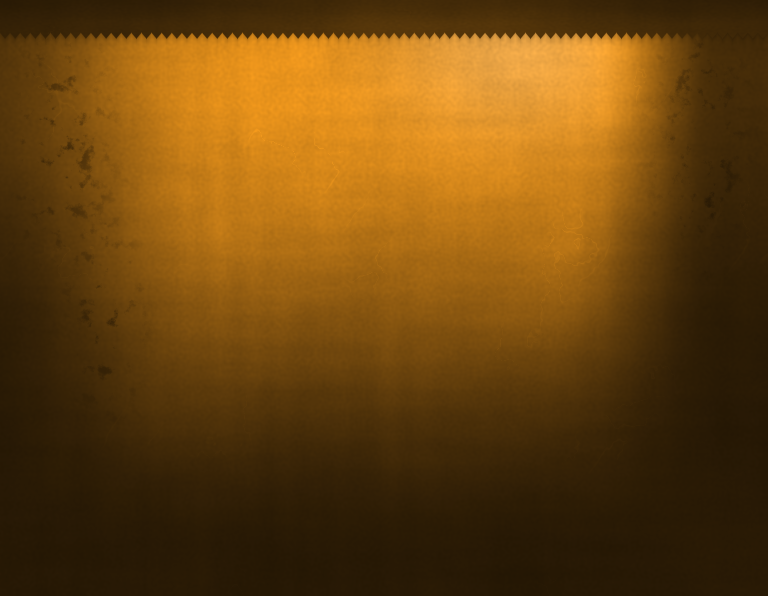
Write a WebGL 2 fragment shader that draws this background.

```glsl
#version 300 es
precision highp float;

uniform vec2 u_resolution;
out vec4 fragColor;

const vec3 AMBER = vec3(1.0, 0.63, 0.115);
const vec3 PALE_GOLD = vec3(0.95, 0.69, 0.34);
const float TEETH = 76.0;

vec2 hashGradient(vec2 cell) {
  vec3 h = fract(cell.xyx * vec3(0.1031, 0.1030, 0.0973));
  h += dot(h, h.yzx + 33.33);
  return fract((h.xx + h.yz) * h.zy) * 2.0 - 1.0;
}

float gradientNoise(vec2 p) {
  vec2 i = floor(p), f = fract(p);
  vec2 w = f * f * f * (f * (f * 6.0 - 15.0) + 10.0);
  vec2 e = vec2(0.0, 1.0);
  float low = mix(dot(hashGradient(i), f),
                  dot(hashGradient(i + e.yx), f - e.yx), w.x);
  float high = mix(dot(hashGradient(i + e), f - e),
                   dot(hashGradient(i + e.yy), f - e.yy), w.x);
  return mix(low, high, w.y);
}

float fbm(vec2 p) {
  float sum = 0.0, amplitude = 0.5;
  for (int i = 0; i < 5; i++) {
    sum += amplitude * gradientNoise(p);
    p = mat2(1.6, 1.2, -1.2, 1.6) * p + 7.3;
    amplitude *= 0.55;
  }
  return sum;
}

float softSpot(vec2 p, vec2 center, vec2 radius) {
  vec2 d = (p - center) / radius;
  return exp(-dot(d, d));
}

// Light falling from the top, with dim side margins
float wallLight(vec2 uv) {
  float vertical = smoothstep(0.06, 0.87, uv.y);
  float height = smoothstep(0.25, 0.9, uv.y);
  float left = mix(0.24 * height, 1.0, smoothstep(-0.02, 0.30, uv.x));
  float right = mix(0.16 * height, 1.0,
                    1.0 - smoothstep(mix(0.68, 0.77, height), 0.935, uv.x));
  return 0.155 + 0.74 * vertical * left * right;
}

// Mottling, brushed streaks, fine grain and thin creases
float plaster(vec2 p) {
  float mottling = fbm(p * 5.0) * 0.20;
  float streaks = gradientNoise(vec2(p.x * 34.0, p.y * 1.6)) * 0.05;
  float strata = gradientNoise(vec2(p.x * 5.0, p.y * 42.0)) * 0.05;
  float grain = gradientNoise(p * 150.0) * 0.07;
  vec2 bent = p * vec2(13.0, 9.0) + fbm(p * 8.0) * 2.0;
  float crease = 1.0 - smoothstep(0.0, 0.025, abs(gradientNoise(bent)));
  float patches = smoothstep(0.12, 0.38, gradientNoise(p * 6.0 + 19.0));
  return 1.0 + mottling + streaks + strata + grain + crease * patches * 0.07;
}

// Dark flecks gathered along both margins
float wear(vec2 uv, vec2 p) {
  float zone = softSpot(uv, vec2(0.08, 0.76), vec2(0.055, 0.16))
             + softSpot(uv, vec2(0.14, 0.46), vec2(0.04, 0.12))
             + softSpot(uv, vec2(0.91, 0.76), vec2(0.05, 0.18));
  float flecks = smoothstep(0.06, 0.30, fbm(p * 38.0) + 0.4 * fbm(p * 9.0));
  return 1.0 - 0.42 * min(zone, 1.0) * flecks;
}

vec3 wallColor(vec2 uv, vec2 p) {
  float texture_ = plaster(p);
  vec3 color = AMBER * wallLight(uv) * texture_ * wear(uv, p);
  float glow = softSpot(uv, vec2(0.67, 0.92), vec2(0.16, 0.14));
  glow *= 1.0 - smoothstep(0.76, 0.86, uv.x);
  return mix(color, PALE_GOLD * texture_, 0.75 * glow);
}

vec3 bandColor(vec2 uv, vec2 p) {
  float light = 0.19 + 0.12 * softSpot(uv, vec2(0.55, 0.96), vec2(0.32, 0.2));
  light *= mix(1.08, 0.86, smoothstep(0.95, 1.0, uv.y));
  return AMBER * light * plaster(p * vec2(1.0, 1.6));
}

// Positive above the saw-toothed lower edge of the band
float toothDistance(vec2 uv, float aspect) {
  float triangle = abs(fract(uv.x * TEETH) * 2.0 - 1.0);
  float slope = 0.01 * 2.0 * TEETH / aspect;
  return (uv.y - mix(0.935, 0.945, triangle)) / sqrt(1.0 + slope * slope);
}

void main() {
  vec2 uv = gl_FragCoord.xy / u_resolution;
  float aspect = u_resolution.x / u_resolution.y;
  vec2 p = vec2(uv.x * aspect, uv.y);
  float pixel = 1.0 / u_resolution.y;

  float edge = toothDistance(uv, aspect);
  float band = smoothstep(-0.7 * pixel, 0.7 * pixel, edge);
  float shadow = 1.0 - 0.22 * exp(-max(-edge, 0.0) * 220.0);
  vec3 color = mix(wallColor(uv, p) * shadow, bandColor(uv, p), band);

  fragColor = vec4(clamp(color, 0.0, 1.0), 1.0);
}
```
